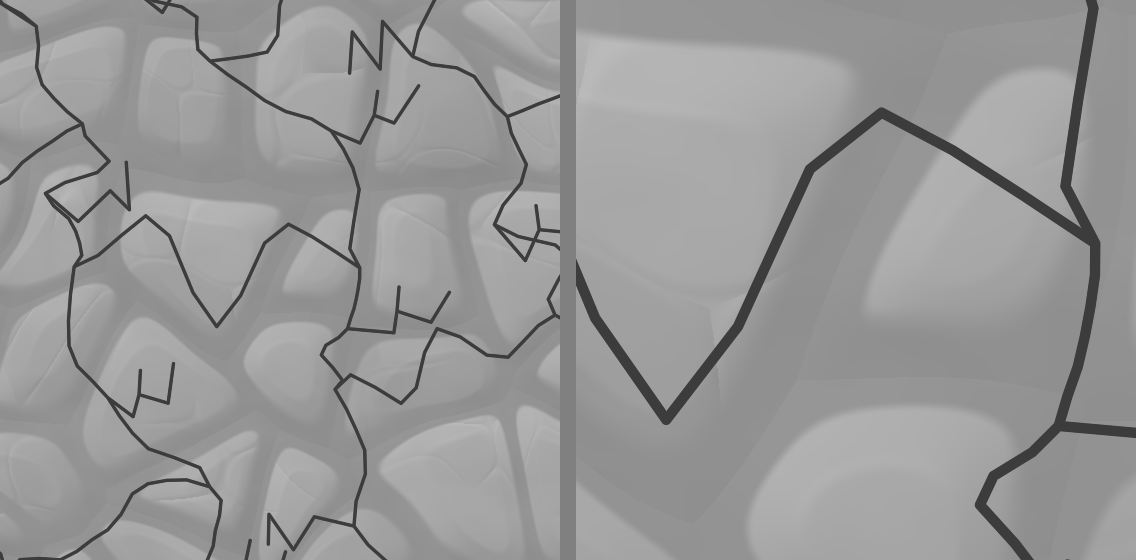
Left: the whole. Right: its middle third, enlarged.
Reproduce this texture procedurally as a WebGL 1 fragment shader.

```glsl
precision highp float;
// Soft grey painted boulders crossed by a thin dark network of cracks.
uniform vec2 u_resolution;

#define STONES 4.4          // stones across the canvas
#define STONE_ROUND 13.0    // higher gives sharper stone corners
#define GAP 0.045           // half gap between stones, in stone units
#define CRACK_CELL 0.36     // spacing of the crack network
#define CRACK_HALF 0.0031   // half width of a crack
#define CRACK_BEND 0.55     // sideways wander of a crack
#define TWIG_STEP 0.17      // length of one twig piece, in crack cells
#define CRACK_TONE 0.235
#define GAP_TONE 0.573
#define STONE_TONE 0.642
#define LIGHT vec2(-0.45, 0.89)

vec2 hash2(vec2 p) {
  vec3 q = fract(p.xyx * vec3(0.1031, 0.1030, 0.0973));
  q += dot(q, q.yzx + 33.33);
  return fract((q.xx + q.yz) * q.zy);
}

float noise(vec2 p) {
  vec2 i = floor(p), f = fract(p);
  f = f * f * (3.0 - 2.0 * f);
  vec2 e = vec2(1.0, 0.0);
  return mix(mix(hash2(i).x, hash2(i + e).x, f.x),
             mix(hash2(i + e.yx).x, hash2(i + e.xx).x, f.x), f.y);
}

float fbm(vec2 p) {
  return 0.55 * noise(p) + 0.3 * noise(p * 2.1 + 7.0) + 0.15 * noise(p * 4.3 + 19.0);
}

// Rounded Voronoi stone: distance to its edge, outward slope, place and id
struct Stone { float edge; vec2 outward; vec2 local; vec2 id; };

vec2 stoneSeed(vec2 id) { return id + 0.5 + 0.8 * (hash2(id) - 0.5); }

Stone findStone(vec2 p) {
  Stone s;
  float best = 9.0;
  for (int y = -1; y <= 1; y++)
  for (int x = -1; x <= 1; x++) {
    vec2 id = floor(p) + vec2(x, y);
    vec2 away = p - stoneSeed(id);
    float d = dot(away, away);
    if (d < best) { best = d; s.id = id; s.local = away; }
  }
  float total = 0.0;
  vec2 slope = vec2(0.0);
  for (int y = -2; y <= 2; y++)
  for (int x = -2; x <= 2; x++) {
    if (x == 0 && y == 0) continue;
    vec2 other = stoneSeed(s.id + vec2(x, y)) - p;
    vec2 dir = normalize(other + s.local);
    float weight = exp(-STONE_ROUND * dot(0.5 * (other - s.local), dir));
    total += weight;
    slope += weight * dir;
  }
  s.edge = -log(total) / STONE_ROUND;
  s.outward = slope / total;
  return s;
}

float stoneTone(vec2 uv) {
  vec2 warp = vec2(noise(uv * 5.0), noise(uv * 5.0 + 31.0)) - 0.5;
  vec2 p = uv * STONES + 0.45 * warp + 3.0;
  float paint = fbm(uv * vec2(9.0, 13.0)) - 0.5;
  Stone s = findStone(p);
  vec2 rnd = hash2(s.id + 43.0);
  float lit = dot(s.outward, LIGHT);

  // flat face, brighter towards the light
  float face = STONE_TONE + 0.03 * (rnd.x - 0.5) + 0.045 * dot(s.local, LIGHT);

  // facets chipped into the face, with pale broken edges
  Stone chip = findStone(p * 1.5 + 0.25 * warp + 17.0);
  float chipLit = dot(chip.outward, LIGHT);
  float chipped = smoothstep(0.4, 0.6, noise(p * 1.3 + 5.0));
  face += chipped * 0.03 * (hash2(chip.id + 9.0).x - 0.5);
  face += chipped * 0.028 * chipLit * (1.0 - smoothstep(0.0, 0.05, abs(chip.edge)));

  // bevelled rim with a thin highlight along its inner edge
  float depth = s.edge - GAP - 0.05 * rnd.y;
  float bevel = 0.06 + 0.15 * noise(p * 1.7 + 11.0);
  float rim = 1.0 - smoothstep(bevel - 0.02, bevel + 0.025, depth);
  face += rim * (0.034 * lit - 0.004);
  face += 0.016 * max(lit, 0.0) * (1.0 - smoothstep(0.0, 0.03, abs(depth - bevel)));

  // the shaded side melts into the gap, the lit side stays crisp
  float softness = mix(0.02, 0.09, smoothstep(0.3, -0.7, lit));
  float cover = smoothstep(-0.012, softness, depth);
  float gap = GAP_TONE + 0.04 * paint + 0.012 * lit;
  return mix(gap, face + 0.035 * paint, cover);
}

float segment(vec2 p, vec2 a, vec2 b) {
  vec2 ab = b - a;
  return length(p - a - ab * clamp(dot(p - a, ab) / dot(ab, ab), 0.0, 1.0));
}

// Point on a wandering crack between two knots
vec2 crackPoint(vec2 a, vec2 b, float t, float row) {
  vec2 ab = b - a;
  float bend = (noise(vec2(t * 4.0, row)) - 0.5) * 4.0 * t * (1.0 - t);
  return a + ab * t + CRACK_BEND * bend * vec2(-ab.y, ab.x);
}

float crackLine(vec2 p, vec2 a, vec2 b, float row) {
  float d = segment(p, a, b);
  if (d > 0.5) return d;
  d = 9.0;
  vec2 from = a;
  for (int i = 1; i <= 12; i++) {
    vec2 to = crackPoint(a, b, float(i) / 12.0, row);
    d = min(d, segment(p, from, to));
    from = to;
  }
  return d;
}

// Zigzag dead end with a small fork
float twig(vec2 p, vec2 at, vec2 id) {
  float d = 9.0, side = hash2(id + 5.0).x < 0.5 ? 0.0 : 3.14;
  for (int i = 0; i < 4; i++) {
    vec2 rnd = hash2(id * 3.0 + float(i) * 13.0);
    float turn = side + (mod(float(i), 2.0) - 0.5) * 1.7 + rnd.x - 0.5;
    vec2 to = at + TWIG_STEP * (0.6 + 0.8 * rnd.y) * vec2(cos(turn), sin(turn));
    d = min(d, segment(p, at, to));
    if (i == 2 && rnd.x > 0.4) d = min(d, segment(p, at, at + 0.12 * vec2(cos(turn + 1.8), sin(turn + 1.8))));
    at = to;
  }
  return d;
}

vec2 crackKnot(vec2 id) { return id + 0.5 * (hash2(id + 71.0) - 0.5); }

// Tilted brick lattice: three cracks meet at each knot
float crackDistance(vec2 uv) {
  vec2 p = vec2(dot(uv, vec2(0.94, 0.34)), dot(uv, vec2(-0.34, 0.94))) / CRACK_CELL;
  float d = 9.0;
  for (int y = -1; y <= 1; y++)
  for (int x = -1; x <= 1; x++) {
    vec2 id = floor(p) + vec2(x, y);
    vec2 a = crackKnot(id), up = crackKnot(id + vec2(0.0, 1.0));
    float row = floor(hash2(id + 23.0).x * 900.0);
    d = min(d, crackLine(p, a, up, row));
    if (mod(id.x + id.y, 2.0) < 0.5)
      d = min(d, crackLine(p, a, crackKnot(id + vec2(1.0, 0.0)), row + 40.0));
    d = min(d, twig(p, crackPoint(a, up, 0.5, row), id));
  }
  return d * CRACK_CELL;
}

void main() {
  float pixel = 1.0 / min(u_resolution.x, u_resolution.y);
  vec2 uv = gl_FragCoord.xy * pixel;
  float line = smoothstep(-0.6, 0.6, (CRACK_HALF - crackDistance(uv)) / pixel);
  gl_FragColor = vec4(vec3(mix(stoneTone(uv), CRACK_TONE, line)), 1.0);
}
```
